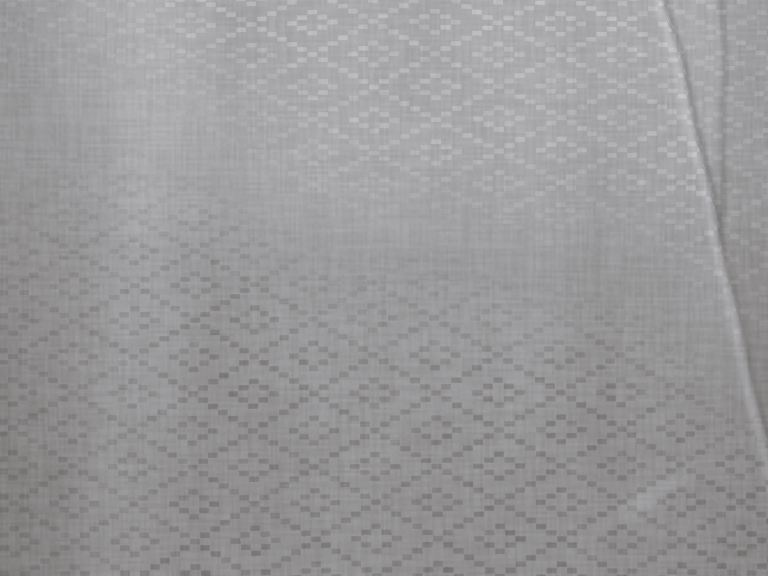
Reproduce this texture procedurally as a Shadertoy shader.

```glsl
const vec2 REPEATS = vec2(6.3, 7.4);      // motifs across, and down before tightening
const float ROW_TIGHTENING = 0.95;        // rows crowd together toward the top
const vec2 MOTIF_ORIGIN = vec2(0.569, 1.965);
const float CELLS = 12.0;                 // woven blocks per repeat
const float LATTICE_STEP = 6.0;
const float RING_STEP = 2.0;
const vec2 BLOCK_HALF = vec2(0.50, 0.44);
const float BLOCK_SOFTNESS = 0.16;
const vec2 THREADS = vec2(250.0, 210.0);  // per canvas height
const float THREAD_CONTRAST = 0.035;
const float DARK_MOTIF = 0.085;
const float LIGHT_MOTIF = 0.075;
const float GROUND_LOW = 0.575;
const float GROUND_HIGH = 0.665;
const vec2 CREASE_FOOT = vec2(0.94, 0.575);
const float CREASE_SLOPE = -0.17;
const vec3 WARM_TINT = vec3(0.006, -0.003, -0.004);
const vec3 COOL_TINT = vec3(-0.002, -0.002, 0.007);

float hash(vec2 p) {
    return fract(sin(dot(p, vec2(127.1, 311.7))) * 43758.5453);
}

float noise(vec2 p) {
    vec2 i = floor(p), f = fract(p);
    f = f * f * (3.0 - 2.0 * f);
    return mix(mix(hash(i), hash(i + vec2(1, 0)), f.x),
               mix(hash(i + vec2(0, 1)), hash(i + vec2(1, 1)), f.x), f.y);
}

float bell(float x, float width) {
    return exp(-x * x / (width * width));
}

// Stepped diamond lattice with a small ring in each diamond
float motif(vec2 phase, float blur) {
    vec2 grid = phase * CELLS;
    vec2 block = floor(grid + 0.5);
    vec2 local = abs(grid - block);
    vec2 folded = abs(mod(block + 0.5 * CELLS, CELLS) - 0.5 * CELLS);
    float steps = folded.x + folded.y;
    float ring = min(steps, CELLS - steps);
    float woven = max(1.0 - step(0.5, abs(steps - LATTICE_STEP)),
                      1.0 - step(0.5, abs(ring - RING_STEP)));
    vec2 edge = 1.0 - smoothstep(BLOCK_HALF - blur, BLOCK_HALF + blur, local);
    return woven * edge.x * edge.y * mix(0.7, 1.1, hash(block));
}

// Fine crossing threads, uneven along their length
float weave(vec2 p) {
    float warp = noise(p * vec2(THREADS.x, 22.0));
    float weft = noise(p * vec2(18.0, THREADS.y) + 40.0);
    return warp + weft - 1.0 + 0.5 * (noise(p * THREADS) - 0.5);
}

// Broad light and soft vertical folds
float groundLight(vec2 uv) {
    float light = mix(GROUND_LOW, GROUND_HIGH, smoothstep(0.1, 0.95, uv.y));
    light -= 0.055 * (1.0 - smoothstep(0.0, 0.2, uv.x));
    light -= 0.025 * smoothstep(0.72, 1.0, uv.x) * (1.0 - uv.y);
    light -= 0.02 * bell(uv.y - 0.53, 0.08) * bell(uv.x - 0.5, 0.35);
    light += 0.018 * bell(uv.x - 0.13 - 0.07 * uv.y, 0.035);
    light -= 0.015 * bell(uv.x - 0.25 - 0.06 * uv.y, 0.03);
    light -= 0.018 * bell(uv.x - 0.80 + 0.05 * uv.y, 0.02) * (1.0 - uv.y);
    vec2 smear = uv - vec2(0.85, 0.14);
    light += 0.05 * bell(smear.y - 0.8 * smear.x, 0.025) * bell(smear.x, 0.06);
    return light + 0.03 * (noise(uv * vec2(9.0, 3.0)) - 0.5);
}

// Signed sheen: dark motif below the turning height, bright above it
float sheen(vec2 uv) {
    float turn = 0.8 - 0.27 * smoothstep(0.0, 0.65, uv.x)
               - 0.16 * smoothstep(0.75, 1.0, uv.x);
    turn += 0.12 * (noise(uv * vec2(7.0, 4.0)) - 0.5);
    float signedSheen = clamp((uv.y - turn) / 0.24, -1.0, 1.0);
    float strength = mix(0.6, 1.0, smoothstep(0.0, 0.3, uv.x));
    strength *= mix(0.75, 1.1, noise(uv * 6.0 + 9.0));
    return strength * signedSheen * (signedSheen < 0.0 ? DARK_MOTIF : LIGHT_MOTIF);
}

void mainImage(out vec4 fragColor, in vec2 fragCoord) {
    vec2 uv = fragCoord / iResolution.xy;
    vec2 cloth = fragCoord / iResolution.y;

    // Crease position and the displaced cloth behind it
    float rise = uv.y - CREASE_FOOT.y;
    float wobble = 0.008 * (noise(vec2(uv.y * 9.0, 3.0)) - 0.5);
    float crease = uv.x - CREASE_FOOT.x - CREASE_SLOPE * rise - wobble;
    float behind = smoothstep(-0.003, 0.003, crease);

    // Pattern phase with gentle drape
    vec2 drape = 0.012 * vec2(noise(uv * 4.0), noise(uv * 4.0 + 20.0));
    vec2 p = uv + drape - 0.006;
    vec2 phase = vec2(p.x * REPEATS.x, p.y * REPEATS.y + ROW_TIGHTENING * p.y * p.y);
    phase -= vec2(MOTIF_ORIGIN.x * REPEATS.x, MOTIF_ORIGIN.y);
    phase += behind * vec2(0.2, 0.13);
    float blur = max(BLOCK_SOFTNESS, 0.6 * CELLS * REPEATS.y / iResolution.y);

    float value = groundLight(uv);
    value += motif(phase, blur) * sheen(uv) * mix(1.0, 0.6, behind);
    value += THREAD_CONTRAST * weave(cloth);

    // Pinched folds meeting at the foot of the crease
    float upper = smoothstep(-0.02, 0.08, rise);
    float innerFold = uv.x - CREASE_FOOT.x - 0.01 * rise - wobble;
    value -= 0.10 * bell(crease - 0.003, 0.005) * mix(0.4, 1.0, upper);
    value += 0.06 * bell(crease + 0.008, 0.007);
    value -= 0.09 * upper * bell(innerFold, 0.006);
    value -= 0.045 * behind * (1.0 - upper);
    value -= 0.035 * upper * smoothstep(0.0, 0.02, innerFold);

    vec3 tint = mix(WARM_TINT, COOL_TINT, smoothstep(0.52, 0.64, value));
    fragColor = vec4(clamp(value + tint, 0.0, 1.0), 1.0);
}
```
